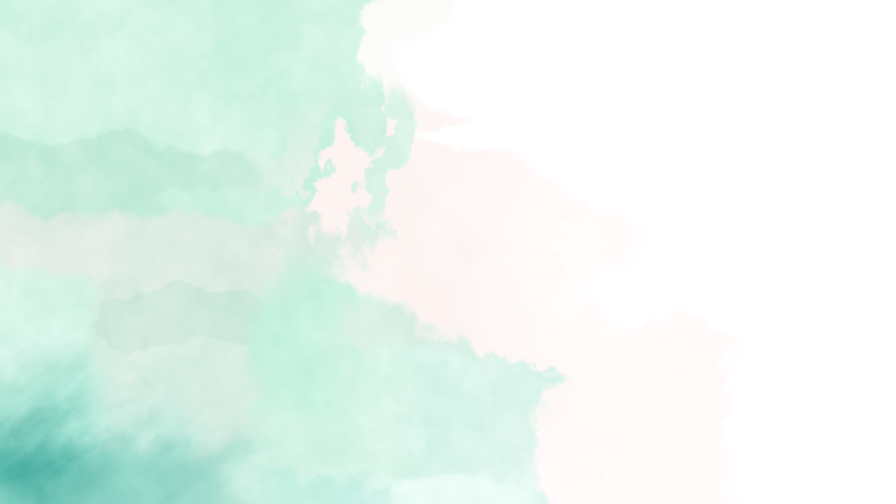
A WebGL 1 fragment shader for this background:

```glsl
precision highp float;
// Layered watercolor washes: mint and teal on the left, blush fading to white paper.

uniform vec2 u_resolution;

float hash(vec2 p) {
  vec3 q = fract(vec3(p.xyx) * 0.1031);
  q += dot(q, q.yzx + 33.33);
  return fract((q.x + q.y) * q.z);
}

float noise(vec2 p) {
  vec2 i = floor(p), f = fract(p);
  f = f * f * (3.0 - 2.0 * f);
  return mix(mix(hash(i), hash(i + vec2(1, 0)), f.x),
             mix(hash(i + vec2(0, 1)), hash(i + vec2(1, 1)), f.x), f.y);
}

// Layered noise centred on zero
float fbm(vec2 p) {
  float sum = 0.0, amp = 0.5;
  for (int i = 0; i < 5; i++) {
    sum += amp * (noise(p) - 0.5);
    p = mat2(1.6, 1.2, -1.2, 1.6) * p + 7.3;
    amp *= 0.56;
  }
  return sum;
}

float below(float y, float lo, float hi) { return 1.0 - smoothstep(lo, hi, y); }

float bump(float y, float centre, float width) {
  float t = (y - centre) / width;
  return exp(-t * t);
}

// Coverage of a rounded rectangular dab with a given edge softness
float dab(vec2 p, vec2 centre, vec2 radius, float soft) {
  vec2 v = (p - centre) / radius;
  v *= v;
  return smoothstep(-soft, soft, 1.0 - sqrt(sqrt(dot(v, v))));
}

void main() {
  vec2 p = gl_FragCoord.xy / u_resolution.y;
  vec2 warp = vec2(fbm(p * 8.0 + 3.0), fbm(p * 8.0 + 41.0));
  vec2 q = p + warp * vec2(0.19, 0.11);
  float ragged = fbm(p * vec2(15.0, 11.0) + 19.0);
  float bloom = fbm(p * 4.5 + 63.0);
  float blotch = smoothstep(-0.02, 0.025, fbm(p * 6.0 + 87.0)) - 0.5;
  float fleck = smoothstep(-0.03, 0.05, fbm(p * 15.0 + 29.0)) - 0.5;
  float grain = fbm(p * 30.0 + 11.0);
  vec3 col = vec3(1.0);

  // Blush wash with a stepped right edge
  float y = q.y;
  float blushEdge = 0.79 + 0.06 * smoothstep(0.88, 1.0, y)
    + 0.18 * bump(y, 0.765, 0.028) + 0.24 * below(y, 0.66, 0.75)
    + 0.20 * below(y, 0.54, 0.69) - 0.06 * bump(y, 0.43, 0.035)
    + 0.24 * below(y, 0.32, 0.40) - 0.06 * bump(y, 0.12, 0.05);
  float blush = smoothstep(-0.02, 0.03, blushEdge - q.x + ragged * 0.07);
  vec3 blushTone = mix(vec3(0.995, 0.958, 0.948), vec3(1.0, 0.983, 0.979),
                       smoothstep(0.68, 1.15, p.x + bloom * 0.3));
  blushTone = mix(blushTone, vec3(0.985, 0.987, 0.977), smoothstep(0.74, 0.88, p.y));
  col = mix(col, blushTone + bloom * 0.01 + (blotch + fleck * 0.5) * vec3(0.0, 0.005, 0.005), blush);

  // Mint wash, broken into islands along its edge
  float mintEdge = 0.70 + 0.03 * smoothstep(0.75, 0.9, y)
    + 0.19 * below(y, 0.36, 0.44) + 0.19 * below(y, 0.26, 0.33);
  float islands = 0.15 + 0.27 * bump(p.y, 0.62, 0.17);
  float mintDist = mintEdge - q.x + ragged * islands;
  float soft = 0.018 + 0.05 * bump(p.y, 0.45, 0.09);
  float mint = smoothstep(-soft, soft, mintDist);
  float sliver = dab(q + ragged * vec2(0.10, 0.06), vec2(0.765, 0.68), vec2(0.034, 0.10), 0.2);
  mint = max(mint, 0.75 * sliver);
  vec3 mintTone = mix(vec3(0.81, 0.953, 0.892), vec3(0.88, 0.968, 0.935),
                      smoothstep(0.55, 1.0, p.x) * below(p.y, 0.3, 0.5));
  mintTone += bloom * vec3(0.07, 0.02, 0.035);

  // Pale and grey-green dabs layered over the mint
  vec3 layers = mintTone;
  layers = mix(layers, vec3(0.86, 0.965, 0.925), 0.6 * dab(q, vec2(0.05, 0.82), vec2(0.24, 0.09), 0.35));
  layers = mix(layers, vec3(0.745, 0.91, 0.84), 0.75 * dab(q, vec2(0.14, 0.64), vec2(0.33, 0.075), 0.10));
  layers = mix(layers, vec3(0.80, 0.95, 0.89), 0.8 * dab(q, vec2(0.46, 0.59), vec2(0.15, 0.045), 0.12));
  layers = mix(layers, vec3(0.872, 0.928, 0.893), 0.9 * dab(q, vec2(0.27, 0.485), vec2(0.46, 0.095), 0.12));
  layers = mix(layers, vec3(0.925, 0.932, 0.908), 0.5 * dab(q, vec2(0.10, 0.50), vec2(0.14, 0.06), 0.4));
  layers = mix(layers, vec3(0.84, 0.962, 0.915), 0.85 * dab(q, vec2(0.03, 0.37), vec2(0.17, 0.10), 0.14));
  layers = mix(layers, vec3(0.855, 0.93, 0.893), 0.85 * dab(q, vec2(0.36, 0.24), vec2(0.16, 0.14), 0.20));
  layers = mix(layers, vec3(0.80, 0.907, 0.86), 0.85 * dab(q, vec2(0.37, 0.375), vec2(0.16, 0.055), 0.10));
  layers = mix(layers, vec3(0.765, 0.948, 0.878), 0.75 * dab(q, vec2(0.62, 0.33), vec2(0.11, 0.13), 0.35));
  layers = mix(layers, vec3(0.865, 0.932, 0.90), 0.65 * dab(q, vec2(0.83, 0.35), vec2(0.14, 0.05), 0.3));

  // Blush showing through thin mint, then overlapping blotches and fine runs
  float thin = smoothstep(0.0, 0.07, ragged) * bump(p.x, 0.64, 0.11) * bump(p.y, 0.60, 0.14);
  layers = mix(layers, vec3(0.965, 0.94, 0.92), 0.75 * thin);
  float runs = fbm(p * vec2(34.0, 7.0) + 51.0);
  layers += (blotch + fleck * 0.6) * vec3(0.018, 0.006, 0.010) + runs * vec3(0.03, 0.008, 0.016);
  col = mix(col, layers, mint * 0.97);

  // Watery highlight along the bottom
  col = mix(col, vec3(0.93, 0.995, 0.97), 0.85 * dab(q, vec2(0.87, 0.01), vec2(0.20, 0.06), 0.18));

  // Teal corner with slanted brush streaks
  vec2 slant = mat2(0.77, -0.64, 0.64, 0.77) * p;
  float streak = fbm(slant * vec2(13.0, 34.0) + 5.0);
  vec2 c = q + streak * vec2(0.025, 0.03);
  float reach = length(max(c, 0.0) / vec2(0.53, 0.35));
  float teal = 1.0 - smoothstep(0.48, 1.0, reach);
  col = mix(col, vec3(0.63, 0.88, 0.82) + streak * 0.10, teal * 0.88);
  float deep = 1.0 - smoothstep(0.0, 1.0, length((c - vec2(0.06, 0.06)) / vec2(0.29, 0.18)));
  col = mix(col, vec3(0.28, 0.685, 0.635) + streak * 0.08, deep * 0.9);
  float tail = dab(c, vec2(0.33, 0.04), vec2(0.17, 0.075), 0.5);
  col = mix(col, vec3(0.48, 0.78, 0.73), tail * 0.46);
  float wisp = dab(c, vec2(0.65, 0.03), vec2(0.09, 0.035), 0.45);
  col = mix(col, vec3(0.71, 0.92, 0.87), wisp * 0.55);

  // Pigment grain, absent from the bare paper
  col += grain * mint * vec3(0.045, 0.024, 0.032);
  gl_FragColor = vec4(clamp(col, 0.0, 1.0), 1.0);
}
```
